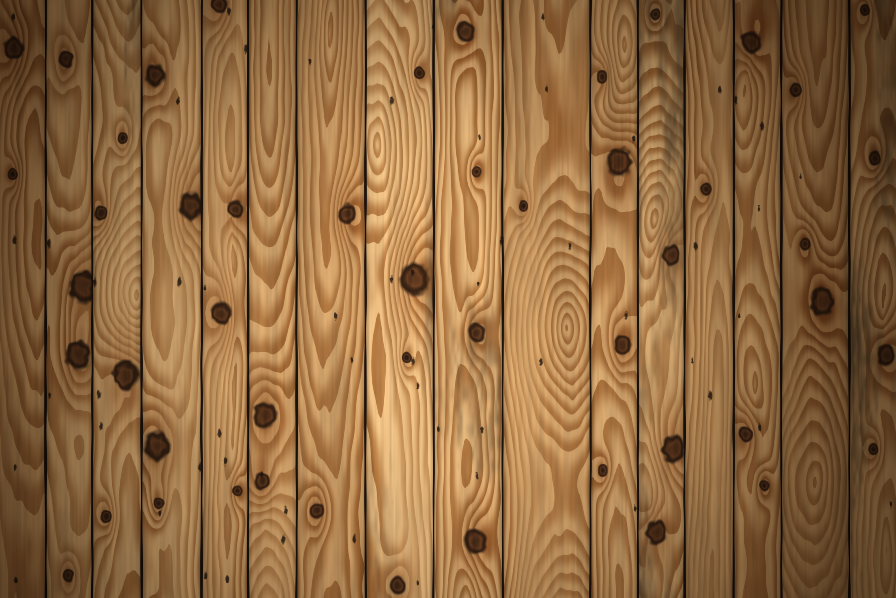
Write a Shadertoy shader that draws this texture.

```glsl
#define PLANKS 16
#define KNOT_SLOTS 4
#define KNOT_CHANCE 0.72
#define RING_DENSITY 105.0
#define GAP_HALF_WIDTH 0.0017
#define STAIN_AMOUNT 0.72
#define VIGNETTE 0.64
#define PALE_WOOD vec3(0.93, 0.765, 0.54)
#define RING_WOOD vec3(0.65, 0.415, 0.20)
#define KNOT_WOOD vec3(0.40, 0.23, 0.12)
#define DARK_WOOD vec3(0.11, 0.07, 0.045)
#define STAIN_GREY vec3(0.31, 0.25, 0.17)

// Plank joints as fractions of the canvas width
const float JOINTS[PLANKS + 1] = float[](
    0.0, 0.051, 0.103, 0.158, 0.225, 0.277, 0.331, 0.408, 0.484,
    0.561, 0.659, 0.712, 0.764, 0.819, 0.872, 0.948, 1.0);

float hash(vec2 p) {
    return fract(sin(dot(p, vec2(127.1, 311.7))) * 43758.5453);
}

float noise(vec2 p) {
    vec2 i = floor(p), f = fract(p);
    f = f * f * (3.0 - 2.0 * f);
    return mix(mix(hash(i), hash(i + vec2(1, 0)), f.x),
               mix(hash(i + vec2(0, 1)), hash(i + vec2(1, 1)), f.x), f.y);
}

// Small elongated nicks, one at most per cell
float nicks(vec2 p) {
    vec2 grid = p * vec2(28.0, 16.0), cell = floor(grid);
    vec2 centre = 0.25 + 0.5 * vec2(hash(cell + 3.1), hash(cell + 7.7));
    vec2 q = (grid - cell - centre) / vec2(28.0, 16.0);
    float size = mix(0.0015, 0.004, hash(cell + 5.3));
    float d = length(q * vec2(1.0, 0.45)) + 0.002 * (noise(p * 300.0) - 0.5);
    return step(hash(cell), 0.09) * (1.0 - smoothstep(size * 0.5, size + 0.001, d));
}

void mainImage(out vec4 fragColor, in vec2 fragCoord) {
    vec2 uv = fragCoord / iResolution.xy;
    vec2 p = fragCoord / iResolution.y;
    float aspect = iResolution.x / iResolution.y;
    float pixel = 1.0 / iResolution.y;

    // Find the plank
    float id = 0.0, left = 0.0, right = 1.0;
    for (int i = 0; i < PLANKS; i++) {
        if (uv.x >= JOINTS[i]) {
            id = float(i);
            left = JOINTS[i] * aspect;
            right = JOINTS[i + 1] * aspect;
        }
    }
    float width = right - left;
    float x = p.x - 0.5 * (left + right);
    float seed = id * 17.3 + 4.0;

    // Growth rings: a slanted cut through a wandering trunk
    float heart = (hash(vec2(seed, 1.0)) - 0.5) * width * 0.6
                + 0.03 * (noise(vec2(p.y * 2.5, seed)) - 0.5);
    float depth = 0.22 * (noise(vec2(p.y * 1.7 + seed, seed)) - 0.4);
    float field = length(vec2(x - heart, depth))
                + 0.014 * noise(vec2(x * 28.0 + seed, p.y * 5.0))
                + 0.003 * noise(vec2(x * 90.0, p.y * 22.0 + seed));

    // Knots bend the rings around themselves
    float knot = 0.0, rim = 0.0, halo = 0.0;
    for (int k = 0; k < KNOT_SLOTS; k++) {
        vec2 key = vec2(seed, float(k) * 3.7 + 2.0);
        if (hash(key) > KNOT_CHANCE) continue;
        float size = hash(key + 1.3);
        float radius = mix(0.007, 0.022, size * size);
        vec2 q = vec2(x - (hash(key + 2.1) - 0.5) * width * 0.65,
                      p.y - (float(k) + hash(key + 4.9)) / float(KNOT_SLOTS));
        float d = length(q * vec2(1.0, 0.85)) / radius
                + 0.35 * (noise(q * 110.0 + seed) - 0.5);
        vec2 spread = q / (radius * vec2(2.0, 4.5));
        float bulge = exp(-dot(spread, spread));
        float soft = pixel / radius;
        field += bulge * (radius * 1.5 + 0.012);
        halo = max(halo, bulge);
        knot = max(knot, 1.0 - smoothstep(1.0 - soft, 1.0 + soft, d));
        float edge = smoothstep(0.45, 0.9, d) * (1.0 - smoothstep(0.95, 1.3, d));
        float core = (1.0 - smoothstep(0.1, 0.9, d)) * (1.0 - 0.7 * size);
        rim = max(rim, max(edge * 0.8, core));
    }

    // Late wood darkens slowly and ends sharply
    float ring = field * RING_DENSITY;
    float phase = fract(ring);
    float blur = clamp(fwidth(ring), 0.02, 0.6);
    float late = smoothstep(0.15, 0.85, phase) * (1.0 - smoothstep(1.0 - blur, 1.0, phase));
    late = mix(late, 0.4, smoothstep(0.3, 0.6, blur));
    float contrast = 0.35 + 0.6 * noise(vec2(x * 22.0 + seed, p.y * 2.0));
    float fibre = noise(vec2(p.x * 320.0, p.y * 14.0)) * 0.6
                + noise(vec2(p.x * 130.0, p.y * 5.0 + seed)) * 0.4;

    // Wood colour with a tint for each plank
    vec3 color = mix(PALE_WOOD, RING_WOOD, late * contrast);
    color *= 0.90 + 0.18 * fibre;
    float tint = hash(vec2(seed, 9.0));
    color *= mix(vec3(0.90, 0.84, 0.77), vec3(1.03, 1.02, 1.0), tint);
    color = mix(color, color * vec3(0.80, 0.67, 0.55), halo * 0.65);

    // Weathered grey streaks on some planks
    float patchy = noise(vec2(x * 14.0 + seed, p.y * 2.6 + seed * 1.7));
    float streak = noise(vec2(p.x * 95.0, p.y * 9.0)) * 0.6 + noise(p * vec2(210.0, 50.0)) * 0.4;
    float worn = smoothstep(0.35, 0.9, hash(vec2(seed, 12.0)));
    float stain = smoothstep(0.62, 1.15, patchy * 0.8 + streak * 0.45) * (0.2 + 0.8 * worn);
    color = mix(color, STAIN_GREY, stain * STAIN_AMOUNT);

    // Knots and nicks
    color = mix(color, KNOT_WOOD * (0.75 + 0.5 * fibre), knot * 0.9);
    color = mix(color, DARK_WOOD, rim * 0.85);
    color = mix(color, DARK_WOOD, nicks(p) * 0.8);

    // Joints between planks
    float joint = min(p.x - left + step(id, 0.5), right - p.x + step(float(PLANKS) - 1.5, id));
    joint += 0.0016 * (noise(vec2(seed, p.y * 18.0)) - 0.5);
    color *= 0.82 + 0.18 * smoothstep(0.0, 0.010, joint);
    color = mix(DARK_WOOD, color, smoothstep(GAP_HALF_WIDTH - 0.5 * pixel, GAP_HALF_WIDTH + 0.5 * pixel, joint));

    // Darkened surround
    float away = length((uv - vec2(0.48, 0.46)) * vec2(1.9, 1.2));
    float shade = smoothstep(0.2, 1.2, away);
    color *= 1.0 - VIGNETTE * shade * vec3(0.94, 1.0, 1.08);
    fragColor = vec4(clamp(color, 0.0, 1.0), 1.0);
}
```
